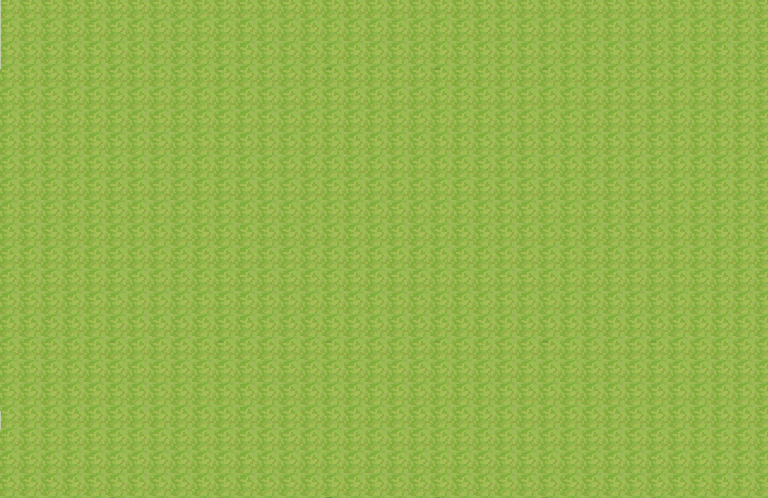
Reproduce this texture procedurally as a Shadertoy shader.

```glsl
const vec2 REPEATS = vec2(35.5, 21.9);   // tiles across and down
const vec2 BLADES = vec2(9.0, 10.0);     // grass cells inside one tile
const vec3 MEAN_GREEN = vec3(0.578, 0.706, 0.298);
const vec3 SEAM_TINT = vec3(0.60, 0.64, 0.25);
const vec3 MARK_COLOR = vec3(0.33, 0.45, 0.24);
const vec3 EDGE_COLOR = vec3(0.80, 0.82, 0.74);

vec3 hash3(vec2 p) {
    vec3 q = vec3(dot(p, vec2(127.1, 311.7)),
                  dot(p, vec2(269.5, 183.3)),
                  dot(p, vec2(419.2, 371.9)));
    return fract(sin(q) * 4375.85);
}

// Grass tone chosen by cumulative share
vec3 grassTone(float pick) {
    if (pick < 0.22) return vec3(0.57, 0.70, 0.30);
    if (pick < 0.42) return vec3(0.59, 0.73, 0.30);
    if (pick < 0.60) return vec3(0.57, 0.68, 0.28);
    if (pick < 0.77) return vec3(0.62, 0.73, 0.32);
    if (pick < 0.93) return vec3(0.53, 0.69, 0.26);
    return vec3(0.61, 0.71, 0.34);
}

// Soft cellular noise, wrapped so that every tile is alike
vec3 grassCells(vec2 p, vec2 period, float contrast) {
    vec2 base = floor(p);
    vec3 sum = vec3(0.0);
    float total = 0.0;
    for (int y = -1; y <= 1; y++) {
        for (int x = -1; x <= 1; x++) {
            vec2 cell = base + vec2(x, y);
            vec3 rnd = hash3(mod(cell, period) + 3.0);
            vec2 delta = cell + 0.15 + 0.7 * rnd.xy - p;
            float weight = exp(-18.0 * dot(delta, delta));
            sum += weight * grassTone(rnd.z);
            total += weight;
        }
    }
    return MEAN_GREEN + contrast * (sum / total - MEAN_GREEN);
}

// Smooth-edged box coverage
float boxMask(vec2 p, vec2 halfSize, vec2 blur) {
    vec2 m = smoothstep(halfSize + blur, halfSize - blur, abs(p));
    return m.x * m.y;
}

// Warm line across the tile, broken into flecks
float seamMask(vec2 local, float height, float width) {
    float offset = abs(fract(local.y - height + 0.5) - 0.5) / width;
    float flecks = 0.5 + 0.5 * sin(local.x * 44.0 + 2.0 * sin(local.x * 18.85));
    return exp(-offset * offset) * (0.08 + 0.4 * flecks);
}

// Small dark dashes on a few tile corners
float cornerMarks(vec2 p, vec2 blur) {
    float column = clamp(floor((p.x - 5.2) / 5.0 + 0.5), 0.0, 5.0);
    float markX = 5.2 + 5.0 * column;
    float mask = 0.0;
    for (int i = 0; i < 3; i++) {
        float row = min(3.03 + 12.0 * float(i), 21.87);
        float strength = 0.3 + 0.35 * hash3(vec2(column, i)).x;
        mask = max(mask, strength * boxMask(p - vec2(markX, row), vec2(0.13, 0.022), blur));
    }
    return mask;
}

void mainImage(out vec4 fragColor, in vec2 fragCoord) {
    vec2 uv = fragCoord / iResolution.xy;
    vec2 fromTop = vec2(uv.x, 1.0 - uv.y);
    vec2 p = fromTop * REPEATS;
    vec2 pixel = REPEATS / iResolution.xy;
    vec2 local = fract(p);

    // Repeating grass
    vec3 color = grassCells(p * BLADES, BLADES, 1.55);

    // Lighter tile body with greener sides, then the warm seam
    float body = cos(6.2832 * (local.x - 0.55));
    color += body * vec3(0.010, 0.004, 0.008);
    color = mix(color, SEAM_TINT, seamMask(local, 0.62, 0.05));

    // Dashes left at sparse tile corners
    color = mix(color, MARK_COLOR, cornerMarks(p, 0.5 * pixel));

    // Pale slivers along the left edge
    vec2 blur = 0.5 / iResolution.xy;
    float sliver = boxMask(fromTop, vec2(0.0013, 0.139), blur);
    sliver = max(sliver, boxMask(fromTop - vec2(0.0, 0.844), vec2(0.0013, 0.019), blur));
    color = mix(color, EDGE_COLOR, 0.8 * sliver);

    fragColor = vec4(color, 1.0);
}
```
